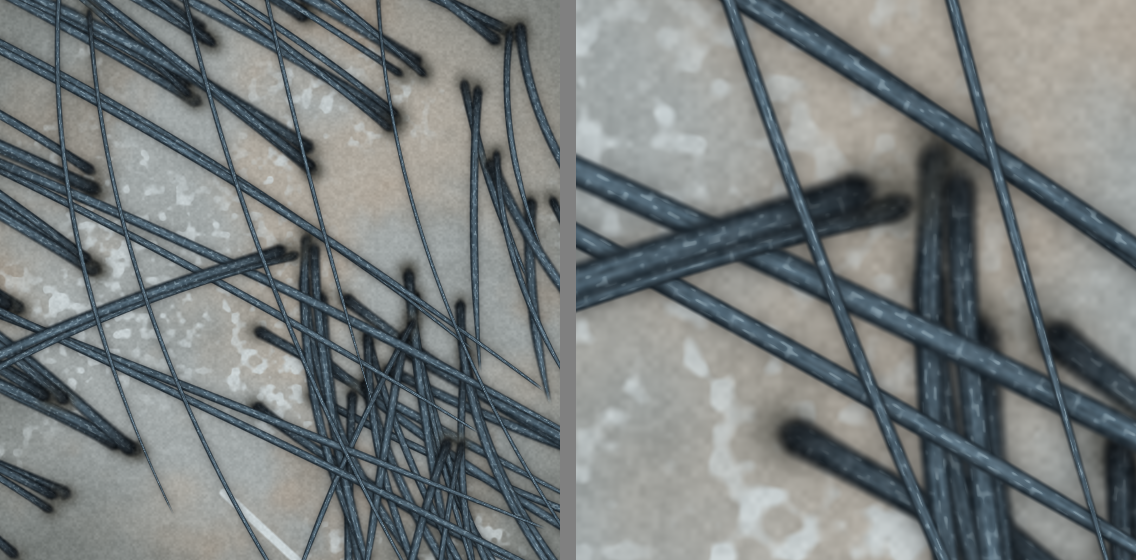
Left, the full canvas; right, a detail of the centre.
Reproduce this texture procedurally as a Shadertoy shader.

```glsl
// Close-up of pale skin with crossing blue-black hairs, dark roots and white flakes.

const vec3 SKIN_LIGHT = vec3(0.685, 0.662, 0.622);
const vec3 SKIN_COOL  = vec3(0.630, 0.655, 0.655);
const vec3 SKIN_SHADE = vec3(0.455, 0.475, 0.465);
const vec3 SKIN_WARM  = vec3(0.660, 0.580, 0.500);
const vec3 FLAKE      = vec3(0.800, 0.835, 0.845);
const vec3 HAIR_DARK  = vec3(0.130, 0.170, 0.200);
const vec3 HAIR_BLUE  = vec3(0.370, 0.460, 0.520);
const vec3 HAIR_GLINT = vec3(0.580, 0.660, 0.700);
const vec3 ROOT_BLACK = vec3(0.060, 0.070, 0.080);
const vec3 ROOT_HALO  = vec3(0.270, 0.270, 0.245);
const float SHADOW    = 0.20;
const float SHADOW_REACH = 0.006;
const float HALO_RADIUS  = 0.018;
const float GRAIN     = 0.045;

float hash(vec2 p) {
    return fract(sin(dot(p, vec2(127.1, 311.7))) * 43758.5453);
}

float noise(vec2 p) {
    vec2 i = floor(p), f = fract(p);
    f = f * f * (3.0 - 2.0 * f);
    return mix(mix(hash(i), hash(i + vec2(1, 0)), f.x),
               mix(hash(i + vec2(0, 1)), hash(i + vec2(1, 1)), f.x), f.y);
}

float fbm(vec2 p) {
    float sum = 0.0, amp = 0.5;
    for (int i = 0; i < 4; i++) {
        sum += amp * noise(p);
        p = p * 2.03 + 17.3;
        amp *= 0.5;
    }
    return sum;
}

// Mottled skin, darker towards the rim, with small clustered flakes
vec3 skin(vec2 p) {
    vec3 col = mix(SKIN_COOL, SKIN_LIGHT, smoothstep(0.3, 0.6, fbm(p * 4.0 + 3.0)));
    col = mix(col, SKIN_WARM, 0.5 * smoothstep(0.5, 0.75, fbm(p * 6.0 + 40.0)));
    float rim = smoothstep(0.36, 0.72, length(p - vec2(0.50, 0.50)));
    float mottle = smoothstep(0.45, 0.75, fbm(p * 7.0 + 71.0));
    col = mix(col, SKIN_SHADE, clamp(0.85 * rim + 0.3 * mottle, 0.0, 1.0));
    vec2 c = p - vec2(0.37, 0.48);
    float patchy = smoothstep(0.45, 0.7, fbm(p * 6.0 + 90.0)) + 0.9 * exp(-22.0 * dot(c, c));
    float speck = smoothstep(0.50, 0.72, noise(p * 62.0) * 0.6 + noise(p * 110.0) * 0.3
                                         + 0.06 * patchy);
    return mix(col, FLAKE, 0.85 * speck * clamp(patchy, 0.0, 1.0));
}

// One curved hair: root at x = 0, bending sideways with the square of x
void drawHair(inout vec3 col, vec2 p, vec2 root, float angle, float len,
              float bend, float width, float soft, float id) {
    float c = cos(angle), s = sin(angle);
    vec2 q = mat2(c, -s, s, c) * (p - root);
    float slope = 2.0 * bend * q.x;
    float d = (q.y - bend * q.x * q.x) / sqrt(1.0 + slope * slope);
    if (abs(d) > 0.06 || q.x < -0.06 || q.x > len) return;
    float x = max(q.x, 0.0);
    float w = width * (1.0 - 0.65 * smoothstep(0.6 * len, len, x));
    w *= (1.0 + 0.3 * exp(-x * 30.0)) * smoothstep(-0.014, 0.012, q.x) + 0.0001;
    soft = soft + 0.003 * exp(-x * 25.0);
    float ends = smoothstep(-0.010, 0.006, q.x) * (1.0 - smoothstep(len - 0.03, len, q.x));

    // Root halo and contact shadow
    float halo = exp(-dot(p - root, p - root) / (HALO_RADIUS * HALO_RADIUS));
    col = mix(col, ROOT_HALO, 0.65 * halo);
    col *= 1.0 - SHADOW * ends * exp(-max(abs(d) - w, 0.0) / SHADOW_REACH);

    // Rounded shaft with long fibres and fine broken glints
    float t = clamp(d / w, -1.0, 1.0);
    float fibre = noise(vec2(q.x * 30.0, t * 3.0) + id * 19.0);
    float glint = noise(vec2(q.x * 210.0, t * 3.0) + id * 7.0);
    float lit = 1.0 - smoothstep(0.2, 1.0, abs(t - 0.1));
    vec3 shaft = mix(HAIR_DARK, HAIR_BLUE, lit * (0.5 + 0.4 * fibre + 0.3 * glint));
    shaft = mix(shaft, HAIR_GLINT, 0.6 * lit * smoothstep(0.60, 0.95, glint));
    shaft = mix(shaft, ROOT_BLACK, 0.9 * exp(-x * 17.0));
    col = mix(col, shaft, ends * (1.0 - smoothstep(w - soft, w + soft, abs(d))));
}

// A group of hairs, a few to a follicle, rooted within the box lo..hi
void drawGroup(inout vec3 col, vec2 p, float seed, int count, float tuft, vec2 lo, vec2 hi,
               float angle, float spread, float len, float bend, float width) {
    for (int i = 0; i < count; i++) {
        float id = float(i) + seed * 31.0;
        float follicle = floor(float(i) / tuft) + 1.0;
        vec4 r = vec4(hash(vec2(id, 1.3)), hash(vec2(id, 2.7)),
                      hash(vec2(id, 4.1)), hash(vec2(id, 5.9)));
        vec2 spot = fract(follicle * vec2(0.7549, 0.5698) + hash(vec2(seed, 8.3)));
        vec2 root = mix(lo, hi, spot) + 0.05 * (r.xy - 0.5);
        float soft = max(mix(0.0013, 0.0050, r.w * r.w * r.w), 0.8 / iResolution.y);
        drawHair(col, p, root, radians(angle + spread * (r.z - 0.5)),
                 len * (0.7 + 0.6 * r.x), bend * (0.1 + 1.8 * r.y),
                 width * (0.65 + 0.6 * r.w), soft, id);
    }
}

void mainImage(out vec4 fragColor, in vec2 fragCoord) {
    vec2 p = fragCoord / iResolution.y;
    vec3 col = skin(p);

    // Pale shaft lying near the bottom
    vec2 along = vec2(0.14, -0.13), a = p - vec2(0.40, 0.12);
    float pale = length(a - along * clamp(dot(a, along) / dot(along, along), 0.0, 1.0));
    col = mix(col, FLAKE, 1.0 - smoothstep(0.005, 0.010, pale));

    // Hair groups from the deepest to the topmost
    drawGroup(col, p, 1.0, 16, 3.0, vec2(0.0, 0.0), vec2(0.27, 0.60), 147.0, 20.0, 0.45, 0.12, 0.0088);
    drawGroup(col, p, 2.0, 24, 3.0, vec2(0.16, 0.64), vec2(0.92, 1.0), 146.0, 20.0, 0.70, 0.10, 0.0086);
    drawGroup(col, p, 3.0, 7, 1.0, vec2(0.42, 0.24), vec2(0.72, 0.48), -35.0, 18.0, 0.80, 0.12, 0.0080);
    drawGroup(col, p, 4.0, 15, 2.0, vec2(0.50, 0.32), vec2(0.86, 0.62), -84.0, 28.0, 0.70, 0.50, 0.0072);
    drawGroup(col, p, 8.0, 8, 2.0, vec2(0.84, 0.45), vec2(1.0, 0.95), -80.0, 36.0, 0.45, 0.50, 0.0080);
    drawGroup(col, p, 9.0, 4, 2.0, vec2(0.70, 0.15), vec2(1.05, 0.55), -112.0, 24.0, 0.50, 0.15, 0.0080);
    drawGroup(col, p, 5.0, 6, 2.0, vec2(-0.15, 0.45), vec2(-0.05, 1.0), -24.0, 12.0, 1.35, -0.06, 0.0086);
    drawGroup(col, p, 6.0, 2, 1.0, vec2(0.48, 0.56), vec2(0.55, 0.58), 194.0, 6.0, 1.00, 0.75, 0.0085);
    drawGroup(col, p, 7.0, 5, 1.0, vec2(0.10, 0.95), vec2(0.80, 1.10), -86.0, 22.0, 1.15, 0.18, 0.0046);

    // Fine sensor grain
    col += GRAIN * (noise(p * 150.0) + noise(p * 260.0) - 1.0);
    fragColor = vec4(clamp(col, 0.0, 1.0), 1.0);
}
```
